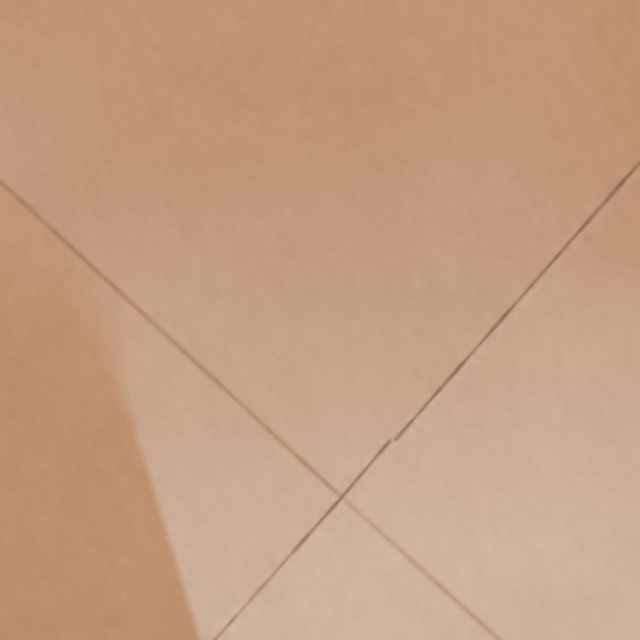
Write a WebGL 2 fragment shader that draws this texture.

```glsl
#version 300 es
precision highp float;
uniform vec2 u_resolution;
out vec4 fragColor;

// Surface colours
const vec3 CLAY = vec3(0.750, 0.580, 0.465);
const vec3 SAND = vec3(0.775, 0.632, 0.525);
const vec3 PALE = vec3(0.806, 0.695, 0.610);
const vec3 AMBER = vec3(0.745, 0.562, 0.428);
const vec3 SHADE = vec3(0.740, 0.556, 0.425);
const vec3 WARM_GROUT = vec3(0.640, 0.470, 0.345);
const vec3 FAINT_GROUT = vec3(0.660, 0.525, 0.455);
const vec3 DARK_GROUT = vec3(0.510, 0.375, 0.315);

// Joint geometry
const vec2 CROSSING = vec2(0.534, 0.223);
const vec2 LEFT_END = vec2(-0.020, 0.735);
const vec2 LOW_RIGHT_END = vec2(0.803, -0.020);
const vec2 LOW_LEFT_END = vec2(0.318, -0.020);
const vec2 STEP_LOW = vec2(0.609, 0.311);
const vec2 STEP_HIGH = vec2(0.618, 0.313);
const vec2 TOP_RIGHT_END = vec2(1.020, 0.769);
const float WARM_WIDTH = 0.0042;
const float DARK_WIDTH = 0.0030;

// Surface variation
const float MOTTLE = 0.030;
const float GRAIN = 0.026;
const float SPECKLE = 0.012;

float hash(vec2 p) {
  return fract(sin(dot(p, vec2(127.1, 311.7))) * 43758.5453);
}

float noise(vec2 p) {
  vec2 i = floor(p), f = fract(p);
  f = f * f * (3.0 - 2.0 * f);
  return mix(mix(hash(i), hash(i + vec2(1, 0)), f.x),
             mix(hash(i + vec2(0, 1)), hash(i + vec2(1, 1)), f.x), f.y);
}

float fbm(vec2 p) {
  float sum = 0.0, amp = 0.5;
  for (int i = 0; i < 4; i++) {
    sum += amp * (noise(p) - 0.5);
    p = mat2(1.6, 1.2, -1.2, 1.6) * p + 7.3;
    amp *= 0.5;
  }
  return sum;
}

float segment(vec2 p, vec2 a, vec2 b) {
  vec2 pa = p - a, ba = b - a;
  return length(pa - ba * clamp(dot(pa, ba) / dot(ba, ba), 0.0, 1.0));
}

// Signed distance to a line, positive on the left of a to b
float side(vec2 p, vec2 a, vec2 b) {
  vec2 d = normalize(b - a);
  return d.x * (p.y - a.y) - d.y * (p.x - a.x);
}

float blob(vec2 p, vec2 centre, vec2 radius) {
  vec2 q = (p - centre) / radius;
  return exp(-dot(q, q));
}

// Soft groove profile
float groove(float d, float width) {
  return exp(-d * d / (width * width));
}

vec3 surface(vec2 p) {
  // Light grows towards the lower right
  float light = (1.0 - p.y) + 0.10 * (p.x - 0.5);
  vec3 col = mix(CLAY, SAND, smoothstep(0.10, 0.56, light));
  col = mix(col, PALE, 0.9 * smoothstep(0.46, 0.95, light));
  col = mix(col, PALE + 0.010, 0.6 * blob(p, vec2(0.54, 0.04), vec2(0.18, 0.16)));
  col = mix(col, AMBER, 0.8 * blob(p, vec2(1.02, 0.92), vec2(0.17, 0.28)));
  col = mix(col, AMBER, 0.45 * blob(p, vec2(0.37, 0.86), vec2(0.20, 0.11)));
  col = mix(col, SAND, 0.4 * blob(p, vec2(0.0, 0.80), vec2(0.12, 0.10)));

  // Tiles below the dark joint catch more light
  float right = smoothstep(0.004, -0.004, side(p, CROSSING, TOP_RIGHT_END));
  col += right * vec3(0.006, 0.010, 0.012);
  float corner = smoothstep(-0.02, 0.05, p.y - 0.56) * smoothstep(0.84, 0.98, p.x);
  return mix(col, CLAY, 0.8 * right * corner);
}

// Shadow on the left tile, crisp at the foot and diffuse above
float shadow(vec2 p) {
  float edge = 0.3125 - 0.310 * p.y;
  float blur = mix(0.009, 0.065, smoothstep(0.28, 0.62, p.y));
  float cover = 1.0 - smoothstep(edge - blur, edge + blur, p.x);
  float below = smoothstep(0.015, -0.015, side(p, LEFT_END, CROSSING));
  float fade = 1.0 - 0.6 * smoothstep(0.46, 0.72, p.y);
  return cover * fade * mix(0.25 * smoothstep(0.85, 0.6, p.y), 1.0, below);
}

void main() {
  vec2 p = gl_FragCoord.xy / u_resolution;
  float pixel = 0.6 / u_resolution.y;
  vec3 col = surface(p);
  col = mix(col, SHADE, 0.95 * shadow(p));

  // Cloudy mottling, streaked grain and fine speckle
  col += MOTTLE * fbm(p * 7.0) * vec3(0.7, 1.0, 1.1);
  vec2 streak = vec2(p.x + 0.5 * p.y, p.y - 0.5 * p.x);
  col += GRAIN * fbm(streak * vec2(56.0, 34.0));
  col += SPECKLE * (noise(p * 150.0) - 0.5);

  // Warm joint, fading to a paler one past the crossing
  float drift = 0.0016 * (noise(p * 40.0) - 0.5);
  float warm = groove(segment(p, LEFT_END, CROSSING) + drift, max(WARM_WIDTH, pixel));
  float faint = groove(segment(p, CROSSING, LOW_RIGHT_END) + drift, max(WARM_WIDTH, pixel));
  float worn = 0.7 + 0.6 * noise(p * 55.0 + 3.0);
  col = mix(col, FAINT_GROUT, 0.48 * worn * faint * (1.0 - warm));
  col = mix(col, WARM_GROUT, mix(0.66, 0.48, p.x / CROSSING.x) * worn * warm);

  // Dark joint with a small step, a light lower lip and chipped margins
  float dark = min(segment(p, LOW_LEFT_END, CROSSING), segment(p, CROSSING, STEP_LOW));
  dark = min(dark, segment(p, STEP_HIGH, TOP_RIGHT_END));
  float wear = noise(p * 70.0);
  float lip = side(p, CROSSING, TOP_RIGHT_END) + 0.008;
  col += 0.03 * wear * groove(lip, 0.006) * smoothstep(0.25, 0.4, p.y);
  col += 0.035 * (noise(p * 110.0) - 0.5) * groove(dark, 0.020);
  float depth = mix(0.48, 0.70, smoothstep(0.05, 0.30, p.y)) + 0.4 * (wear - 0.5);
  col = mix(col, DARK_GROUT, depth * groove(dark + drift, max(DARK_WIDTH, pixel)));

  fragColor = vec4(clamp(col, 0.0, 1.0), 1.0);
}
```
